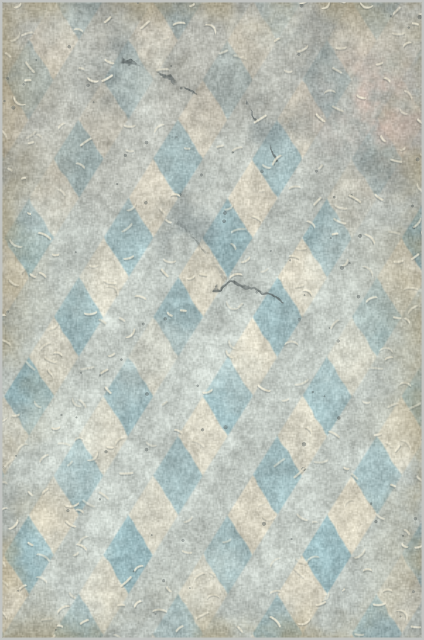
This pattern is drawn by a WebGL 2 fragment shader. Its source:

```glsl
#version 300 es
precision highp float;
uniform vec2 u_resolution;
out vec4 fragColor;

#define REPEATS vec2(8.533, 8.084)
#define OFFSET vec2(1.083, 0.505)
#define PALE vec3(0.770, 0.798, 0.773)
#define CREAM vec3(0.858, 0.842, 0.775)
#define BLUE vec3(0.620, 0.730, 0.745)
#define GREY_BROWN vec3(0.705, 0.685, 0.645)
#define OCHRE vec3(0.74, 0.69, 0.55)
#define INK vec3(0.36, 0.39, 0.39)
#define FLAKE vec3(0.93, 0.91, 0.83)
#define FLAKE_GRID 11.0
#define GRAIN 0.085
#define MOTTLE 0.24

float hash(vec2 p) {
  vec3 q = fract(p.xyx * vec3(0.1031, 0.1030, 0.0973));
  q += dot(q, q.yzx + 33.33);
  return fract((q.x + q.y) * q.z);
}

float noise(vec2 p) {
  vec2 i = floor(p), f = fract(p);
  f = f * f * (3.0 - 2.0 * f);
  return mix(mix(hash(i), hash(i + vec2(1, 0)), f.x),
             mix(hash(i + vec2(0, 1)), hash(i + vec2(1, 1)), f.x), f.y);
}

float fbm(vec2 p) {
  float sum = 0.0, amp = 0.5;
  for (int i = 0; i < 5; i++) {
    sum += amp * noise(p);
    p = mat2(1.6, 1.2, -1.2, 1.6) * p + 17.3;
    amp *= 0.5;
  }
  return sum;
}

// 1 where x rounds to an even number, with a soft edge
float evenBand(float x) {
  float w = max(fwidth(x), 0.025);
  return 1.0 - smoothstep(0.5 - w, 0.5 + w, abs(mod(x + 1.0, 2.0) - 1.0));
}

// Diagonal strips of cream and blue diamonds between pale strips
vec3 harlequin(vec2 uv) {
  vec2 g = vec2(uv.x, 1.0 - uv.y) * REPEATS - OFFSET;
  vec2 c = vec2(g.x + g.y, g.x - g.y);
  float strength = 0.72 + 0.36 * hash(floor(c + 0.5) + 40.0);
  vec3 tone = mix(BLUE, CREAM, evenBand(c.y));
  return mix(PALE, tone, evenBand(c.x) * strength);
}

float blot(vec2 p, vec2 center, float radius) {
  float d = length(p - center) / radius;
  return exp(-d * d) * smoothstep(0.25, 0.7, fbm(p * 9.0 + center * 7.0));
}

// Ragged hairline from a to b
float crack(vec2 p, vec2 a, vec2 b, float px) {
  p += 0.13 * (vec2(fbm(p * 8.0), fbm(p * 8.0 + 31.0)) - 0.48);
  vec2 ab = b - a;
  float t = clamp(dot(p - a, ab) / dot(ab, ab), 0.0, 1.0);
  float d = length(p - a - ab * t);
  float line = 1.0 - smoothstep(0.002, 0.005 + px, d);
  return line * smoothstep(0.2, 0.55, noise(p * 18.0)) + 0.22 * exp(-d * 35.0);
}

// x: short curved flakes, y: their shadows, z: dark specks
vec3 scatter(vec2 p, float density, float px) {
  vec3 marks = vec3(0);
  vec2 base = floor(p * FLAKE_GRID);
  for (int j = -1; j <= 1; j++)
  for (int i = -1; i <= 1; i++) {
    vec2 id = base + vec2(i, j);
    vec2 r = vec2(hash(id + 3.1), hash(id + 71.7));
    vec2 d = p - (id + r) / FLAKE_GRID;
    float turn = (hash(id + 19.0) - 0.5) * 1.8;
    vec2 q = mat2(cos(turn), -sin(turn), sin(turn), cos(turn)) * d;
    float len = 0.009 + 0.021 * hash(id + 55.0);
    q.y -= (r.x - 0.5) * 35.0 * q.x * q.x;
    float along = max(abs(q.x) - len, 0.0);
    float shown = step(hash(id + 90.0), density) * (0.45 + 0.55 * r.y);
    vec2 dist = vec2(length(vec2(along, q.y)), length(vec2(along, q.y + 0.007)));
    marks.xy = max(marks.xy, shown * (1.0 - smoothstep(vec2(0.001), vec2(0.004 + px), dist)));
    float dotSize = 0.002 + 0.006 * r.x * r.x;
    float speck = 1.0 - smoothstep(dotSize, dotSize + px, length(d.yx + 0.02));
    marks.z = max(marks.z, speck * step(hash(id + 130.0), 0.13));
  }
  return marks;
}

void main() {
  vec2 uv = gl_FragCoord.xy / u_resolution;
  vec2 p = uv * vec2(2.0, 3.0);
  float px = 2.0 / u_resolution.x;
  vec3 col = harlequin(uv + 0.003 * (noise(p * 25.0) - 0.5));

  // Faded clouds, browner towards the top
  float cloud = fbm(p * 2.3 + 5.0);
  float aged = smoothstep(1.3, 2.9, p.y + 1.3 * (cloud - 0.5));
  col = mix(col, GREY_BROWN, 0.5 * aged);
  col = mix(col, PALE * 1.05, 0.45 * smoothstep(0.45, 0.75, fbm(p * 3.1 + 60.0)));
  col *= 1.0 + MOTTLE * (fbm(p * 6.0 + 11.0) - 0.47) + MOTTLE * (fbm(p * 24.0) - 0.48);

  // Stains
  float dark = blot(p, vec2(1.28, 2.38), 0.22) + blot(p, vec2(1.58, 2.70), 0.24)
             + blot(p, vec2(0.55, 2.68), 0.17) + blot(p, vec2(1.78, 2.24), 0.18)
             + blot(p, vec2(1.78, 1.49), 0.11) + blot(p, vec2(0.90, 1.92), 0.18);
  col = mix(col, vec3(0.47, 0.52, 0.53), min(0.5 * dark, 0.6));
  col = mix(col, vec3(0.85, 0.75, 0.70), 0.8 * blot(p, vec2(1.78, 2.50), 0.23));

  // Yellowed, darker margins
  vec2 inset = min(p, vec2(2.0, 3.0) - p);
  float edge = min(inset.x, inset.y);
  float margin = exp(-edge * 8.0);
  col = mix(col, OCHRE, 0.65 * margin * smoothstep(0.3, 0.65, fbm(p * 5.0 + 90.0)));
  col *= 1.0 - 0.13 * margin;

  // Cracks, flakes and specks
  float cracks = crack(p, vec2(0.55, 2.73), vec2(0.92, 2.56), px)
               + crack(p, vec2(1.16, 2.53), vec2(1.31, 2.24), px)
               + crack(p, vec2(1.03, 1.67), vec2(1.37, 1.59), px)
               + 0.4 * crack(p, vec2(0.84, 1.98), vec2(1.08, 1.68), px);
  col = mix(col, INK, min(0.6 * cracks, 0.75));
  vec3 marks = scatter(p, 0.20 + 0.4 * exp(-inset.x * 4.0) + 0.08 * (1.0 - uv.y), px);
  col = mix(col, INK, 0.28 * marks.y + 0.45 * marks.z);
  col = mix(col, FLAKE, 0.85 * marks.x);

  // Woven grain and thin paper border
  col += GRAIN * (noise(p * vec2(75, 140)) + noise(p * vec2(150, 70) + 8.0) - 1.0);
  col = mix(vec3(0.76, 0.77, 0.76), col, smoothstep(0.006, 0.012 + px, edge));
  fragColor = vec4(clamp(col, 0.0, 1.0), 1.0);
}
```
